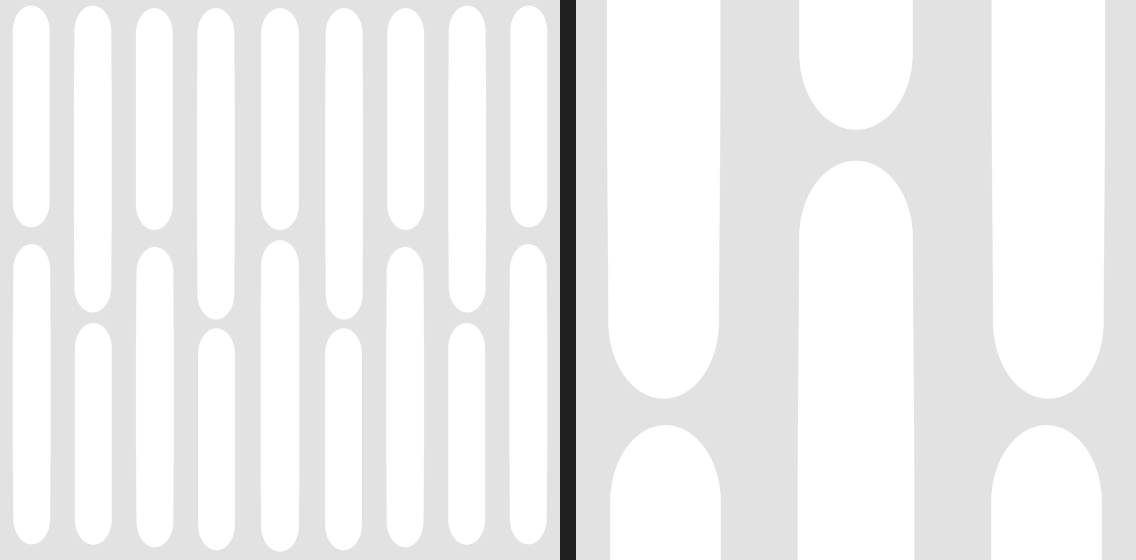
Left, the full canvas; right, a detail of the centre.
Write a three.js fragment shader that draws this pattern.

```glsl
varying vec2 vUv;

// Approximate signed distance to a vertical bar with elliptical caps
float barDistance(vec2 p, float halfWidth, float halfLength) {
  float capHeight = 0.0456;
  vec2 radii = vec2(halfWidth, capHeight);
  vec2 q = abs(p);
  q.y = max(q.y - halfLength + capHeight, 0.0);
  float scaled = length(q / radii);
  return scaled * (scaled - 1.0) / max(length(q / (radii * radii)), 1e-4);
}

// Bar spanning bottom to top; long bars swell slightly at the middle
float slot(vec2 uv, float x, float bottom, float top, float isLong, float isCentre) {
  float halfLength = 0.5 * (top - bottom);
  vec2 p = uv - vec2(x, 0.5 * (top + bottom));
  float swell = 0.0009 * isLong * (1.0 - smoothstep(0.3, 0.9, abs(p.y) / halfLength));
  return barDistance(p, 0.0329 + 0.0009 * isCentre + swell, halfLength);
}

void main() {
  float d = 1.0;

  // Nine columns mirrored about the centre, alternating short and long bars
  for (int i = -4; i <= 4; i++) {
    float side = sign(float(i));
    float ring = abs(float(i));
    float odd = mod(ring, 2.0);
    float outer = step(2.5, ring);
    float isCentre = 1.0 - min(ring, 1.0);

    // Upper row: odd columns are long
    float top = 0.9854 + 0.0046 * outer;
    float upperLength = mix(0.396, 0.556 - 0.008 * outer, odd);
    float upperX = 0.5 + side * (0.1099 * ring + 0.0046);
    d = min(d, slot(vUv, upperX, top - upperLength, top, odd, isCentre));

    // Lower row: even columns are long
    float bottom = 0.015 + 0.013 * smoothstep(0.0, 3.5, ring);
    float lowerLength = mix(0.536 + 0.02 * isCentre, 0.396, odd);
    float lowerX = 0.5 + side * (0.11 * ring + 0.0034);
    d = min(d, slot(vUv, lowerX, bottom, bottom + lowerLength, 1.0 - odd, isCentre));
  }

  float edge = 0.75 * fwidth(vUv.y);
  vec3 color = mix(vec3(1.0), vec3(0.886), smoothstep(-edge, edge, d));
  gl_FragColor = vec4(color, 1.0);
}
```
